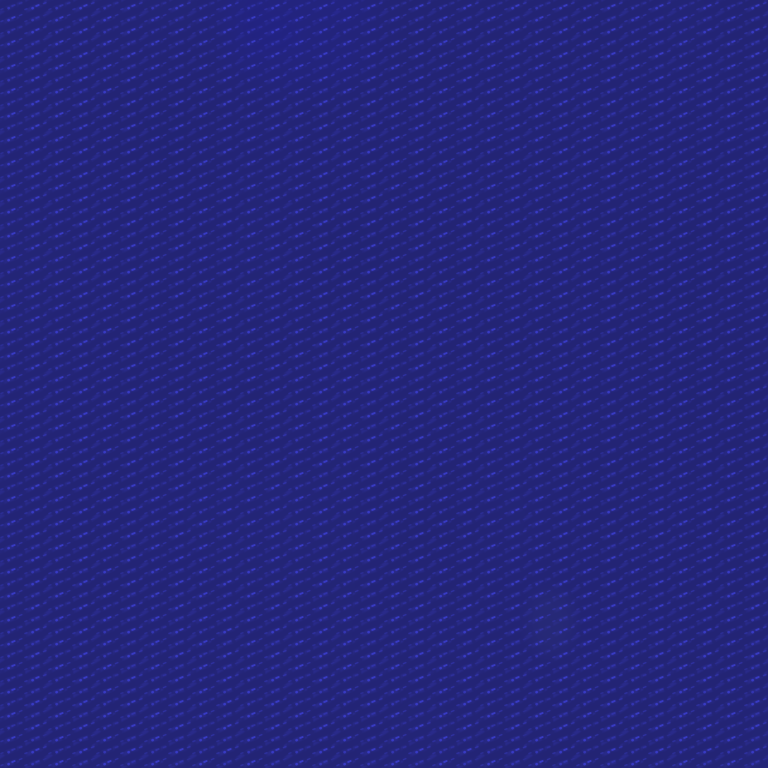
Reproduce this texture procedurally as a three.js fragment shader.

```glsl
// Deep blue woven cloth: 32 by 64 small cells with slanted ribs, speckle and bright stitch glints.
varying vec2 vUv;

const vec2 REPEATS = vec2(32.0, 64.0);
const vec2 GRAIN_STEPS = vec2(8.0, 4.0);
const vec3 BASE_BLUE = vec3(0.137, 0.142, 0.460);
const vec3 RIB_BLUE = vec3(0.163, 0.168, 0.55);
const vec3 GLINT_BLUE = vec3(0.22, 0.23, 0.77);
const vec3 STAIN_BLUE = vec3(0.13, 0.13, 0.60);
const vec3 FADED_BLUE = vec3(0.18, 0.20, 0.48);

float hash(vec2 p) {
  p = fract(p * vec2(0.1031, 0.1137));
  p += dot(p, p.yx + 33.33);
  return fract((p.x + p.y) * p.x * 17.0);
}

// Value noise that repeats after the given number of steps.
float noise(vec2 p, vec2 period) {
  vec2 i = floor(p);
  vec2 f = fract(p);
  f = f * f * (3.0 - 2.0 * f);
  vec2 a = mod(i, period) + 5.0;
  vec2 b = mod(i + 1.0, period) + 5.0;
  float low = mix(hash(a), hash(vec2(b.x, a.y)), f.x);
  float high = mix(hash(vec2(a.x, b.y)), hash(b), f.x);
  return mix(low, high, f.y);
}

// Soft slanted stitch, alternating in strength from cell to cell.
float stitch(vec2 grid, vec2 center, float halfLength, float radius, float oddGain) {
  vec2 q = grid - center + 0.5;
  vec2 id = floor(q);
  vec2 p = (fract(q) - 0.5) / REPEATS;
  vec2 dir = normalize(vec2(1.0, 0.4));
  float along = clamp(dot(p, dir), -halfLength, halfLength);
  float d = length(p - dir * along) - radius;
  float gain = mix(1.0, oddGain, mod(id.x + id.y, 2.0));
  return gain * (1.0 - smoothstep(-0.0009, 0.0009, d));
}

// Stepped rib climbing one row per column, flatter at each stitch.
float rib(vec2 grid, float phase, float halfWidth) {
  float bend = 0.055 * sin(6.28318 * (grid.x - 0.5));
  float d = abs(fract(grid.y - grid.x + bend + phase) - 0.5);
  return 1.0 - smoothstep(halfWidth - 0.13, halfWidth + 0.13, d);
}

float patchMask(vec2 uv, vec2 center, vec2 size) {
  return 1.0 - smoothstep(0.3, 1.0, length((uv - center) / size));
}

void main() {
  vec2 grid = vUv * REPEATS;

  // Ground cloth, with faint broad shading
  float shade = noise(vUv * vec2(9.0, 6.0), vec2(64.0));
  vec3 color = BASE_BLUE * (0.985 + 0.03 * shade);

  // Ribs broken into specks by thread grain, repeating every two cells
  float grain = noise(grid * GRAIN_STEPS, GRAIN_STEPS * 2.0);
  float ribs = rib(grid, 0.56, 0.19) * mix(0.15, 1.0, smoothstep(0.25, 0.8, grain));
  color = mix(color, RIB_BLUE, 0.85 * ribs);

  // Faded areas of cloth
  float stain = patchMask(vUv, vec2(0.39, 0.97), vec2(0.15, 0.12));
  stain *= 0.4 + 0.6 * noise(vUv * 22.0, vec2(64.0));
  float faded = patchMask(vUv, vec2(0.717, 0.19), vec2(0.045, 0.06));
  color = mix(color, STAIN_BLUE, 0.35 * stain);
  color = mix(color, FADED_BLUE, 0.3 * faded);

  // Main glints and weaker flecks
  float glint = stitch(grid, vec2(0.56, 0.54), 0.0016, 0.0012, 0.5);
  glint = max(glint, stitch(grid, vec2(0.36, 0.32), 0.0002, 0.0016, 0.7));
  glint = max(glint, 0.5 * stitch(grid, vec2(0.86, 0.74), 0.0016, 0.0009, 0.6));
  glint = max(glint, 0.45 * stitch(grid, vec2(0.08, 0.24), 0.0012, 0.0010, 0.8));
  color = mix(color, GLINT_BLUE, glint);

  gl_FragColor = vec4(color, 1.0);
}
```
